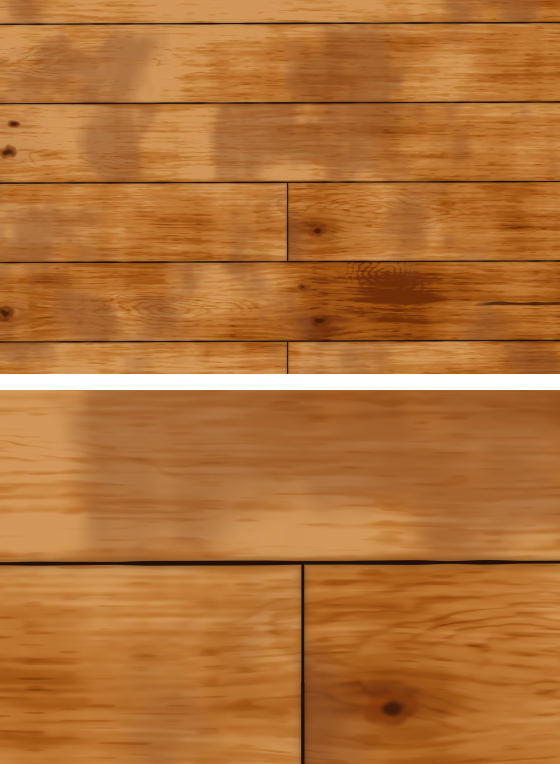
Top, the full canvas; bottom, a detail of the centre.
Give the GLSL for this texture, as a WebGL 2 fragment shader.

```glsl
#version 300 es
precision highp float;
uniform vec2 u_resolution;
out vec4 outColor;

// Layout, in units of the canvas height
const float PLANK_HEIGHT = 0.2124;
const float FIRST_SEAM = 0.0855;
const float SEAM_TILT = 0.003;
const float SEAM_HALF = 0.0017;
const float JOINT_X = 0.769;
const float JOINT_HALF = 0.0013;
const float TOP_JOINT_ROW = 1.0;
const float TOP_KNOT_ROW = 2.0;
const float KNOT_SPACING = 0.75;

// Cathedral figures: centre, half size
const int FIGURES = 5;
const vec4 FIGURE[FIGURES] = vec4[](
    vec4(0.20, 0.825, 0.38, 0.085), vec4(0.40, 0.580, 0.42, 0.055),
    vec4(0.97, 0.430, 0.32, 0.080), vec4(1.04, 0.270, 0.13, 0.120),
    vec4(0.45, 0.170, 0.30, 0.070));
const vec2 STAIN_CENTRE = vec2(1.05, 0.230);
const vec2 STAIN_SIZE = vec2(0.20, 0.10);
const vec2 CRACK = vec2(1.26, 0.187);

const vec3 PALE = vec3(0.82, 0.59, 0.34);
const vec3 HONEY = vec3(0.74, 0.46, 0.19);
const vec3 AMBER = vec3(0.63, 0.33, 0.07);
const vec3 RUST = vec3(0.44, 0.18, 0.03);
const vec3 UMBER = vec3(0.54, 0.31, 0.17);
const vec3 KNOT_DARK = vec3(0.20, 0.08, 0.03);
const vec3 GAP = vec3(0.13, 0.055, 0.03);

float hash(vec2 p) {
    vec3 q = fract(vec3(p.xyx) * 0.1031);
    q += dot(q, q.yzx + 33.33);
    return fract((q.x + q.y) * q.z);
}

float noise(vec2 p) {
    vec2 i = floor(p), f = fract(p);
    f = f * f * (3.0 - 2.0 * f);
    return mix(mix(hash(i), hash(i + vec2(1, 0)), f.x),
               mix(hash(i + vec2(0, 1)), hash(i + vec2(1, 1)), f.x), f.y);
}

float fbm(vec2 p) {
    float sum = 0.0, gain = 0.5;
    for (int i = 0; i < 4; i++) {
        sum += gain * noise(p);
        p = p * 2.03 + 17.0;
        gain *= 0.5;
    }
    return sum / 0.9375;
}

float plankUnit(vec2 p) {
    return (p.y - FIRST_SEAM - SEAM_TILT * p.x) / PLANK_HEIGHT;
}

float blob(vec2 p, vec2 size) {
    p /= size;
    return exp(-dot(p, p));
}

vec3 woodRamp(float t) {
    vec3 c = mix(RUST, AMBER, smoothstep(0.0, 0.35, t));
    c = mix(c, HONEY, smoothstep(0.3, 0.67, t));
    return mix(c, PALE, smoothstep(0.62, 1.0, t));
}

void main() {
    vec2 p = gl_FragCoord.xy / u_resolution.y;
    float px = 1.0 / u_resolution.y;
    float unit = plankUnit(p), row = floor(unit), across = fract(unit);
    bool jointed = row <= TOP_JOINT_ROW && mod(row, 2.0) > 0.5;
    float plank = row + 11.0 + (jointed && p.x > JOINT_X ? 20.0 : 0.0);
    vec2 q = p + vec2(plank * 7.31, plank * 3.17);

    // Knots bend the grain around them
    float core = 0.0, body = 0.0, halo = 0.0, bend = 0.0;
    for (int i = 0; i < 4; i++) {
        vec2 id = vec2(float(i) + 3.0, row + 20.0);
        vec2 c = vec2(0.06 + KNOT_SPACING * float(i / 2) + 0.11 * (hash(id) - 0.5),
                      0.2 + 0.45 * float(i % 2) + 0.2 * hash(id + 40.0));
        float r = (i % 2 == 0) ? 0.021 : 0.012;
        vec2 d = vec2(p.x - c.x, (across - c.y) * PLANK_HEIGHT);
        float on = step(row, TOP_KNOT_ROW) * step(0.3, hash(id + 9.0));
        float dist = length(d * vec2(0.8, 1.1)) + 0.010 * (noise(q * 75.0) - 0.5);
        body = max(body, on * (1.0 - smoothstep(r * 0.7, r + px, dist)));
        core = max(core, on * (1.0 - smoothstep(r * 0.2, r * 0.5 + px, dist)));
        halo += on * blob(d, vec2(4.5, 2.0) * r);
        bend += on * d.y * blob(d, vec2(5.0, 2.5) * r);
    }

    // Long fibres, short pores, contour grain and blotches
    vec2 g = vec2(q.x, q.y - 0.6 * bend + 0.012 * fbm(q * vec2(2.5, 5.0)));
    float fibre = noise(g * vec2(11.0, 260.0)) - 0.5;
    float streak = fbm(g * vec2(2.6, 55.0)) - 0.5;
    float pores = smoothstep(0.68, 0.95, noise(g * vec2(32.0, 300.0)));
    float fleck = noise(g * vec2(75.0, 230.0)) - 0.5;
    float blotch = fbm(q * vec2(4.0, 7.0)) - 0.5;
    float scrape = noise(q * vec2(26.0, 5.0)) - 0.5;
    float contour = sin(g.y * 380.0 + 30.0 * fbm(g * vec2(2.5, 9.0)));
    float rings = 0.3 * contour * smoothstep(0.4, 0.7, noise(q * vec2(2.5, 6.0)));

    // Cathedral arches, each kept on its own plank
    float ragged = 0.55 * (fbm(q * vec2(8.0, 24.0)) - 0.5) + 0.05 * fibre;
    for (int i = 0; i < FIGURES; i++) {
        vec4 f = FIGURE[i];
        float e = length((p - f.xy) / f.zw) + ragged;
        float here = float(floor(plankUnit(f.xy)) == row) * (1.0 - smoothstep(0.5, 1.2, e));
        here *= smoothstep(0.2, 0.55, noise(q * vec2(9.0, 14.0) + 70.0));
        float wave = 0.5 + 0.5 * sin(e * 46.0 + 4.0 * blotch);
        rings = mix(rings, 0.35 - 1.2 * wave * wave * wave, here * 0.85);
    }

    // Tone: lightest at the upper left, deeper at the lower right
    float tone = 0.69 + 0.18 * (p.y - 0.5) - 0.20 * (p.x - 0.75);
    tone += 0.10 * (hash(vec2(plank, 5.0)) - 0.5) + 0.24 * fibre + 0.65 * streak;
    tone += 0.90 * blotch + 0.16 * scrape + 0.22 * rings - 0.20 * halo;
    tone += 0.10 * fleck - 0.16 * pores;
    float stain = blob(p - STAIN_CENTRE, STAIN_SIZE) * float(row == 0.0);
    tone -= stain * (0.55 + 1.0 * blotch);
    vec3 color = woodRamp(clamp(tone, 0.0, 1.0));
    float smudge = smoothstep(0.5, 0.75, fbm(q * vec2(6.0, 5.0) + 50.0));
    color = mix(color, UMBER, 0.5 * smudge + 0.2 * min(halo, 1.0));
    color = mix(color, RUST * (1.0 + 0.5 * fleck), 0.6 * body);
    color = mix(color, KNOT_DARK, 0.75 * core);

    // Tapered crack
    float crackY = CRACK.y + 0.008 * (noise(vec2(p.x * 18.0, 2.0)) - 0.5);
    float crackHalf = 0.003 * noise(vec2(p.x * 35.0, 8.0));
    float crack = 1.0 - smoothstep(crackHalf, crackHalf + 1.5 * px, abs(p.y - crackY));
    color = mix(color, KNOT_DARK, 0.75 * crack * smoothstep(CRACK.x, CRACK.x + 0.06, p.x));

    // Seams and butt joints with worn edges
    float seam = min(across, 1.0 - across) * PLANK_HEIGHT;
    float wear = 0.0010 * (noise(vec2(p.x * 30.0, floor(unit + 0.5) * 5.0 + 30.0)) - 0.5);
    float gap = seam - SEAM_HALF - wear;
    if (jointed) gap = min(gap, abs(p.x - JOINT_X) - JOINT_HALF - wear);
    color *= 1.0 - 0.22 * exp(-max(gap, 0.0) / 0.003);
    color = mix(GAP, color, smoothstep(-0.7 * px, 0.7 * px, gap));
    outColor = vec4(color, 1.0);
}
```
